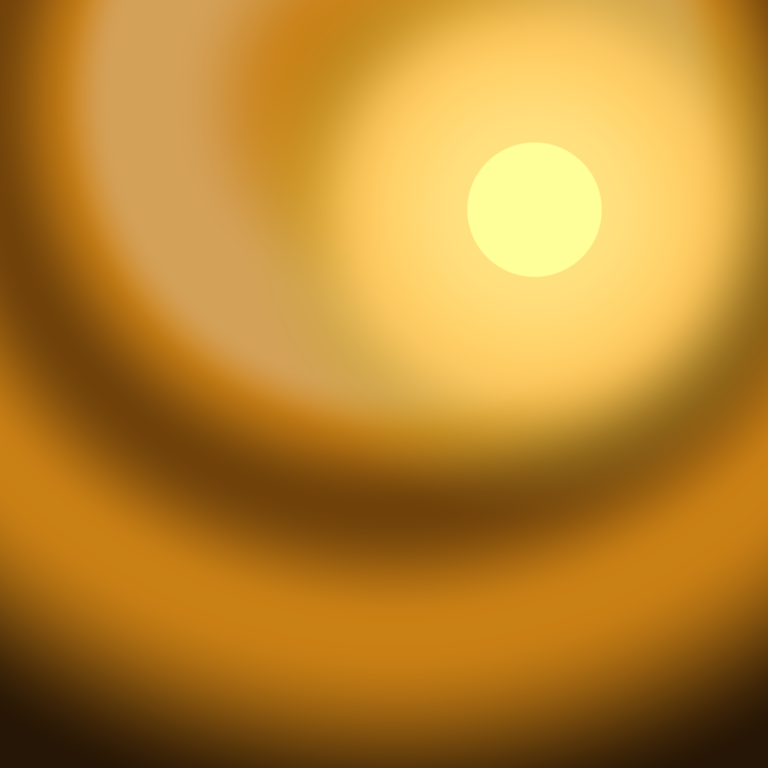
Give the GLSL for this background, as a Shadertoy shader.

```glsl
// A pale sun disc with a soft halo, set over broad blurred rings of amber,
// tan and umber. Smoothstep bands of the distance to the ring centre make
// the backdrop; the distance to the sun drives the halo and the disc.

#define RING_CENTER vec2(0.514, 0.870)
#define SUN_CENTER  vec2(0.696, 0.727)
#define SUN_RADIUS  0.0875
#define HALO_INNER  0.18
#define HALO_OUTER  0.42

const vec3 DEEP_AMBER = vec3(0.72, 0.44, 0.05);
const vec3 AMBER      = vec3(0.79, 0.50, 0.08);
const vec3 TAN        = vec3(0.83, 0.63, 0.35);
const vec3 UMBER      = vec3(0.44, 0.26, 0.04);
const vec3 NIGHT      = vec3(0.15, 0.085, 0.02);
const vec3 HALO_CORE  = vec3(1.00, 0.88, 0.50);
const vec3 HALO_GOLD  = vec3(1.00, 0.80, 0.38);
const vec3 HALO_OLIVE = vec3(0.80, 0.67, 0.22);
const vec3 SUN        = vec3(1.00, 1.00, 0.60);

// Backdrop colour at radius r, blended band by band from the centre outward
vec3 ringColor(float r) {
    vec3 color = mix(DEEP_AMBER, AMBER, smoothstep(0.04, 0.17, r));
    color = mix(color, TAN,   smoothstep(0.13, 0.29, r));
    color = mix(color, AMBER, smoothstep(0.37, 0.445, r));
    color = mix(color, UMBER, smoothstep(0.405, 0.53, r));
    color = mix(color, AMBER, smoothstep(0.54, 0.68, r));
    return mix(color, NIGHT,  smoothstep(0.71, 0.96, r));
}

// Halo colour at distance d from the sun, cooling to olive at its rim
vec3 haloColor(float d) {
    vec3 color = mix(HALO_CORE, HALO_GOLD, smoothstep(0.08, 0.24, d));
    return mix(color, HALO_OLIVE, smoothstep(0.22, 0.34, d));
}

void mainImage(out vec4 fragColor, in vec2 fragCoord) {
    vec2 uv = fragCoord / iResolution.y;
    float pixel = 1.0 / iResolution.y;
    float sunDist = length(uv - SUN_CENTER);

    // Rings
    vec3 color = ringColor(length(uv - RING_CENTER));

    // Halo
    float halo = 1.0 - smoothstep(HALO_INNER, HALO_OUTER, sunDist);
    color = mix(color, haloColor(sunDist), halo);

    // Disc with a smooth edge
    float disc = 1.0 - smoothstep(-pixel, pixel, sunDist - SUN_RADIUS);
    color = mix(color, SUN, disc);

    fragColor = vec4(color, 1.0);
}
```
